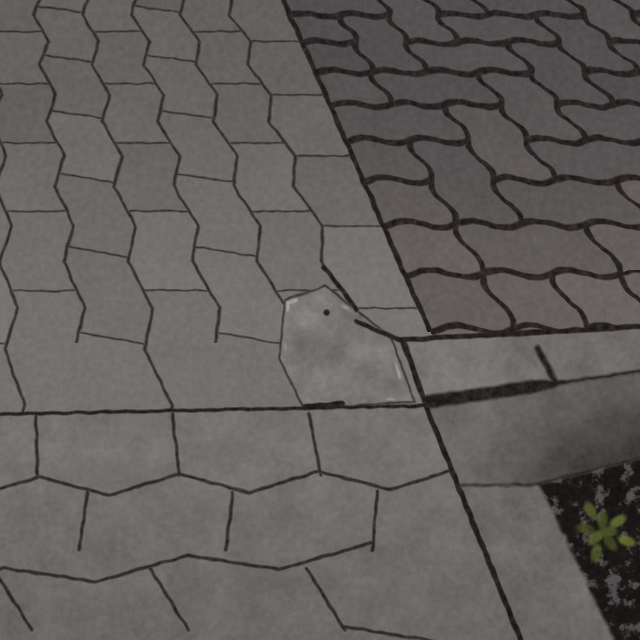
A WebGL 2 fragment shader for this texture:

```glsl
#version 300 es
precision highp float;
uniform vec2 u_resolution;
out vec4 fragColor;

const float TAU = 6.2832, FAR = 1e3, SPAN = 768.0;
const vec3 STONE = vec3(1, 0.965, 0.945), PLUM = vec3(1, 0.94, 0.945);
const vec3 JOINT = vec3(0.165, 0.145, 0.14), LEAF = vec3(0.33, 0.37, 0.17);

float hash(vec2 p) {
  vec3 q = fract(p.xyx * 0.1031);
  q += dot(q, q.yzx + 33.33);
  return fract((q.x + q.y) * q.z);
}

float corner(vec2 cell, vec2 f) {
  float a = TAU * hash(cell);
  return dot(vec2(cos(a), sin(a)), f);
}

float noise(vec2 p) {
  vec2 i = floor(p), f = p - i, e = vec2(0, 1), w = f * f * (3.0 - 2.0 * f);
  return mix(mix(corner(i, f), corner(i + e.yx, f - e.yx), w.x),
    mix(corner(i + e, f - e), corner(i + 1.0, f - 1.0), w.x), w.y);
}

float fbm(vec2 p) {
  float sum = 0.0;
  for (float a = 1.0; a > 0.2; a *= 0.6, p = p * 2.03 + 17.0) sum += a * noise(p);
  return sum;
}

float segment(vec2 p, vec2 a, vec2 b) {
  vec2 q = p - a, e = b - a;
  return length(q - e * clamp(dot(q, e) / dot(e, e), 0.0, 1.0));
}

float convex(vec2 p, vec2 v[6]) {
  float d = -FAR;
  for (int i = 0; i < 6; i++) {
    vec2 e = normalize(v[(i + 1) % 6] - v[i]);
    d = max(d, dot(p - v[i], vec2(e.y, -e.x)));
  }
  return d;
}

float line(float d, float halfWidth, float blur) {
  return 1.0 - smoothstep(halfWidth - blur, halfWidth + blur, d);
}

// Hexagonal pavers: joint distance, tile id
vec3 hexPaving(vec2 p) {
  float depth = p.y + 913.0, s = 0.063 * depth, v = 16.04 - 15444.0 / depth, f = fract(v);
  float zig = mix(0.1, -0.13, min(f / 0.45, (1.0 - f) / 0.55));
  float w = (p.x + 12.0 - 0.068 * p.y) / s - zig, k = round(w);
  float col = min(floor(w), 5.0), odd = mod(col, 2.0);
  float dv = k > 5.5 || (mod(k, 2.0) > 0.5 && v > 4.38) ? FAR : abs(w - k) * s * 0.9;
  float h = v - (col > 4.5 ? 0.0 : mix(-0.2, 0.265 + 0.13 * fract(w), odd));
  float dh = v > 4.55 ? FAR : abs(h - round(h)) * depth * depth / 15444.0;
  return vec3(min(dv, dh + 0.7), h < 4.0 ? col : col - odd, min(floor(h), 4.0));
}

// Wavy herringbone blocks: joint distance, tile id
vec3 wavyPaving(vec2 p) {
  float depth = p.y + 731.0, s = 0.078 * depth, row = depth * depth / 17897.0, d = FAR;
  vec2 g = vec2((p.x - 399.0 - 0.55 * p.y) / s + 1.0, 23.894 - 17897.0 / depth);
  g += 0.07 * sin(TAU * g.yx);
  vec2 c = vec2(max(floor(g.x), 0.0), floor(g.y)), f = g - c;
  float m = c.y > 6.5 ? 4.0 : mod(c.x + c.y + 1.0, 4.0);
  bool border = c.x < 0.5;
  if (!border && m != 1.0) d = f.x * s;
  if (m != 0.0) d = min(d, (1.0 - f.x) * s);
  if (border || m != 3.0) d = min(d, f.y * row);
  if (border || m != 2.0) d = min(d, (1.0 - f.y) * row);
  return vec3(d, c - vec2(m == 1.0, m == 3.0 && !border));
}

// Zigzag rows and leaning joints of the near paving
float nearJoints(vec2 p) {
  vec2 z = abs(fract((p.x - vec2(215, 225)) / vec2(168, 220) + 0.5) - 0.5) * 2.0;
  float d = abs(p.y - 573.0 + 0.02 * p.x - 24.0 * z.x) * 0.95;
  if (p.x < 450.0) d = min(d, abs(p.y - 682.0 + 0.068 * p.x - 24.0 * z.y) * 0.95);
  for (float i = 0.0; i < 3.0; i++) {
    d = min(d, segment(p, vec2(43.0 + 164.0 * i, 497), vec2(45.0 + 170.0 * i, 570)));
    d = min(d, segment(p, vec2(105.0 + 174.0 * i, 590), vec2(95.0 + 176.0 * i, 660)));
    d = min(d, segment(p, vec2(188.0 * i - 8.0, 682), vec2(188.0 * i + 38.0, 756)));
  }
  return min(d, segment(p, vec2(414, 752), vec2(525, 770)));
}

void main() {
  vec2 uv = gl_FragCoord.xy / u_resolution, p = SPAN * vec2(uv.x, 1.0 - uv.y);
  float blur = max(1.5, SPAN / u_resolution.y), grain = fbm(p * 0.13), blotch = fbm(p * 0.025);
  vec2 q = p + 1.8 * vec2(noise(p * 0.07), noise(p * 0.07 + 40.0));

  // Far paving beside the dividing joint
  float divide = q.x - 340.0 - 0.443 * q.y, right = step(0.0, divide);
  vec3 tile = right > 0.5 ? wavyPaving(q) : hexPaving(q);
  float tone = mix(0.385, 0.325, right) + 0.075 * smoothstep(0.0, 420.0, p.y);
  vec3 color = (tone + (hash(tile.yz + 7.0) - 0.5) * 0.035) * mix(STONE, PLUM, right);
  float joint = line(tile.x, mix(1.7, 3.6, right), blur) * mix(0.8, 0.95, right);
  joint = max(joint, line(abs(divide), 3.2, blur) * step(p.y, 398.0));

  // Worn, chipped stone
  float worn = convex(q, vec2[6](vec2(342, 360), vec2(390, 343), vec2(470, 405),
    vec2(497, 482), vec2(365, 491), vec2(335, 430)));
  float inside = line(worn, 0.0, blur), chips = smoothstep(0.0, 0.3, noise(p * 0.05 + 3.0));
  color = mix(color, STONE * (0.465 + 0.07 * blotch), inside);
  color += 0.17 * inside * chips * line(abs(worn + 5.0), 2.0, 2.0);
  joint = max(joint * (1.0 - inside), 0.7 * line(abs(worn), 1.3, blur));
  float gap = min(segment(q, vec2(389, 320), vec2(428, 372)), segment(q, vec2(428, 386), vec2(480, 408)));
  joint = max(joint, line(min(gap, length(p - vec2(392, 375)) - 1.0), 2.7, blur));

  // Near paving
  float seam = q.y - 497.0 + 0.02 * q.x;
  if (seam > 0.0) {
    color = STONE * (mix(0.455, 0.415, smoothstep(500.0, SPAN, p.y)) + 0.025 * blotch);
    joint = line(nearJoints(q), 1.9, blur) * 0.85;
  }
  gap = min(abs(seam), segment(q, vec2(366, 489), vec2(410, 485)) - 2.0);
  joint = max(joint, line(gap, 2.1, blur));

  // Kerb stones and sloping slab
  float kerbX = q.x - 512.0 - (q.y - 490.0) * (q.y < 490.0 ? 0.35 : 0.405);
  float kerbTop = q.y - 434.4 + 0.055 * q.x, slabTop = q.y - 558.6 + 0.143 * q.x;
  float slabEnd = q.y - 582.0 + 0.25 * max(q.x - 640.0, 0.0);
  if (kerbX > 0.0 && kerbTop > 0.0) {
    float far = smoothstep(530.0, 740.0, p.x);
    float slab = 0.425 - far * (0.07 + 0.12 * smoothstep(15.0, 105.0, slabTop));
    float level = slabTop < 0.0 ? 0.465 - 0.04 * far : slabEnd < 0.0 ? slab : 0.415;
    color = STONE * (level + 0.035 * blotch);
    joint = line(abs(slabTop + 3.0), mix(8.0, 2.0, smoothstep(630.0, 690.0, p.x)), 3.0);
    joint = max(joint, line(segment(q, vec2(645, 418), vec2(668, 460)), 3.5, 3.0));
    joint = max(joint, line(abs(slabEnd), 2.0, 2.5) * 0.65);
  }
  joint = max(joint, line(abs(kerbTop), 3.2, blur) * step(480.0, p.x));
  joint = max(joint, line(abs(kerbX), 3.5, blur) * step(408.0, p.y));
  color = mix(color, JOINT * (0.9 + 0.3 * grain), joint);

  // Soil and leaves
  vec3 earth = mix(JOINT * 0.6, PLUM * 0.32, smoothstep(0.0, 0.55, fbm(p * 0.055)));
  for (float n = 0.0; n < 9.0; n++) {
    vec2 axis = vec2(cos(n * 2.4), sin(n * 2.4)), r = p - vec2(722, 638) - (8.0 + 3.0 * n) * axis;
    float leaf = length(vec2(0.55 * dot(r, axis), dot(r, vec2(-axis.y, axis.x))));
    earth = mix(earth, LEAF * (0.75 + 0.5 * hash(vec2(n, 5))), 0.85 * line(leaf, 6.0, 2.5));
  }
  color = mix(color, earth, smoothstep(-3.0, 5.0, min(q.x - 367.2 - 0.48 * q.y, slabEnd)));
  fragColor = vec4(color + 0.028 * grain + 0.012 * blotch, 1);
}
```
